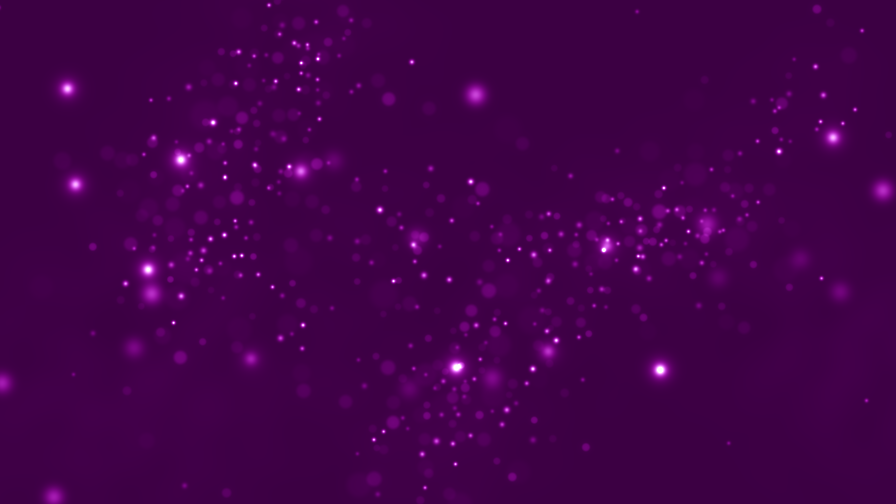
Write a WebGL 2 fragment shader that draws this background.

```glsl
#version 300 es
precision highp float;

#define BASE vec3(0.235, 0.0, 0.263)
#define TINT vec3(0.50, 0.20, 0.53)
#define DOT_CELL 0.026
#define DISC_CELL 0.038
#define BOKEH_CELL 0.085
#define DOT_LIGHT 1.75
#define DISC_LIGHT 0.44
#define BOKEH_LIGHT 0.11
#define HAZE 0.095
#define STAR_RADIUS 0.012
#define ORB_RADIUS 0.019

uniform vec2 u_resolution;
out vec4 outColor;

// Bright stars and soft orbs: x, y, strength
const vec3 STARS[11] = vec3[11](
  vec3(0.134, 0.824, 1.00), vec3(0.150, 0.634, 0.95), vec3(0.359, 0.683, 1.10),
  vec3(0.597, 0.660, 0.80), vec3(0.294, 0.465, 1.10), vec3(0.905, 0.271, 1.15),
  vec3(1.310, 0.266, 1.25), vec3(1.653, 0.727, 0.95), vec3(1.204, 0.512, 0.75),
  vec3(1.088, 0.303, 0.60), vec3(0.498, 0.288, 0.50));
const vec3 ORBS[14] = vec3[14](
  vec3(0.944, 0.812, 1.10), vec3(0.301, 0.417, 0.95), vec3(1.403, 0.555, 0.70),
  vec3(1.752, 0.622, 0.95), vec3(1.667, 0.421, 0.42), vec3(0.004, 0.240, 0.80),
  vec3(0.107, 0.014, 0.80), vec3(0.266, 0.310, 0.48), vec3(1.588, 0.486, 0.30),
  vec3(0.827, 0.528, 0.45), vec3(0.977, 0.250, 0.50), vec3(0.662, 0.681, 0.32),
  vec3(1.425, 0.449, 0.28), vec3(0.812, 0.229, 0.30));

vec3 hash3(vec2 p) {
  vec3 q = fract(p.xyx * vec3(0.1031, 0.1030, 0.0973));
  q += dot(q, q.yxz + 33.33);
  return fract((q.xxy + q.yzz) * q.zyx);
}

float gradientNoise(vec2 p) {
  vec2 i = floor(p), f = fract(p);
  vec2 w = f * f * f * (f * (f * 6.0 - 15.0) + 10.0);
  float corner[4];
  for (int k = 0; k < 4; k++) {
    vec2 o = vec2(k & 1, k >> 1);
    float a = 6.2832 * hash3(i + o + 71.0).x;
    corner[k] = dot(vec2(cos(a), sin(a)), f - o);
  }
  return mix(mix(corner[0], corner[1], w.x), mix(corner[2], corner[3], w.x), w.y);
}

float falloff(float d, float r) {
  return exp(-d * d / (r * r));
}

float segmentDist(vec2 p, vec2 a, vec2 b) {
  vec2 e = b - a;
  return length(p - a - e * clamp(dot(p - a, e) / dot(e, e), 0.0, 1.0));
}

// Density of the drifting swarm, spread scales its width
float swarm(vec2 p, float spread) {
  float left = falloff(segmentDist(p, vec2(0.60, 0.94), vec2(0.36, 0.50)), 0.13 * spread);
  float rise = falloff(segmentDist(p, vec2(0.84, 0.13), vec2(1.13, 0.47)), 0.12 * spread);
  float wing = falloff(segmentDist(p, vec2(1.05, 0.50), vec2(1.43, 0.56)), 0.11 * spread);
  float tip = falloff(segmentDist(p, vec2(1.40, 0.66), vec2(1.62, 0.82)), 0.08 * spread);
  float bridge = falloff(segmentDist(p, vec2(0.50, 0.46), vec2(0.92, 0.52)), 0.13 * spread);
  return max(max(left, rise), max(max(wing, 0.5 * tip), 0.5 * bridge));
}

// Jittered grid of round lights; edge 0 is a glow, 1 is a flat disc
float scatter(vec2 p, float cell, vec2 radii, float chance, float spread, float edge) {
  float sum = 0.0;
  vec2 home = floor(p / cell);
  for (int y = -1; y <= 1; y++)
  for (int x = -1; x <= 1; x++) {
    vec2 id = home + vec2(x, y);
    vec3 place = hash3(id + cell * 900.0);
    vec3 look = hash3(id + cell * 900.0 + 137.0);
    vec2 center = (id + place.xy) * cell;
    float r = mix(radii.x, radii.y, look.x * look.x);
    float d = length(p - center);
    float disc = 1.0 - smoothstep(r * 0.6, r * 1.2, d);
    float shape = mix(falloff(d, r), disc, edge);
    float alive = step(place.z, chance * swarm(center, spread) + 0.004);
    sum += alive * shape * mix(0.25, 1.0, look.y * look.y);
  }
  return sum;
}

void main() {
  vec2 p = gl_FragCoord.xy / u_resolution.y;

  // Smoky backdrop
  float cloud = 0.5 + 0.8 * gradientNoise(p * 4.0) + 0.6 * gradientNoise(p * 10.0);
  float haze = 0.65 * swarm(p, 1.4)
    + 1.1 * falloff(length(p - vec2(1.70, 0.31)), 0.20)
    + 0.8 * falloff(length((p - vec2(0.25, 0.20)) * vec2(0.7, 1.0)), 0.24);
  float light = HAZE * haze * clamp(cloud, 0.0, 1.2);

  // Swarm from far blur to sharp specks
  light += BOKEH_LIGHT * scatter(p, BOKEH_CELL, vec2(0.017, 0.034), 0.85, 1.5, 0.8);
  light += DISC_LIGHT * scatter(p, DISC_CELL, vec2(0.007, 0.016), 0.70, 1.1, 0.7);
  light += DOT_LIGHT * scatter(p, DOT_CELL, vec2(0.0036, 0.0062), 0.42, 1.0, 0.0);

  // Leading lights
  for (int i = 0; i < STARS.length(); i++) {
    float d = length(p - STARS[i].xy);
    light += STARS[i].z * (1.15 * falloff(d, STAR_RADIUS) + 0.45 * falloff(d, 2.0 * STAR_RADIUS));
  }
  for (int i = 0; i < ORBS.length(); i++)
    light += ORBS[i].z * falloff(length(p - ORBS[i].xy), ORB_RADIUS);

  // Green rises late, so only the cores turn white
  vec3 color = BASE + TINT * vec3(light, light * light * light, light);
  outColor = vec4(clamp(color, 0.0, 1.0), 1.0);
}
```
